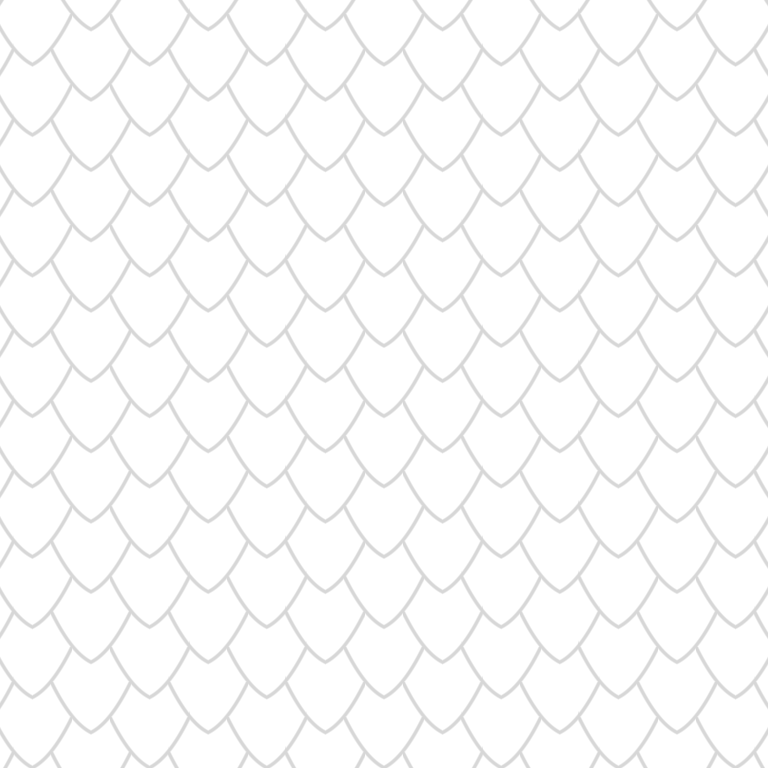
This pattern is drawn by a Shadertoy shader. Its source:

```glsl
const vec2 PITCH = vec2(0.0763, 0.09155); // column spacing, scale height

// Distance to the pointed lower edges of one column of scales, tip at the origin
float scaleEdge(vec2 p) {
    float x = abs(p.x);
    float curve = x * (0.5 + 15.0 * x);
    float slope = 0.5 + 30.0 * x;
    float dy = mod(p.y - curve + 0.5 * PITCH.y, PITCH.y) - 0.5 * PITCH.y;
    // Beyond this reach the edge is hidden under the neighbouring scale
    return x < 0.0521 ? abs(dy) / sqrt(1.0 + slope * slope) : 1.0;
}

void mainImage(out vec4 fragColor, in vec2 fragCoord) {
    vec2 uv = fragCoord / iResolution.xy;
    vec2 p = uv - vec2(0.5, 0.916);
    float nearest = round(p.x / PITCH.x);

    // Alternate columns are staggered by half a scale
    float d = 1.0;
    for (int i = -1; i <= 1; i++) {
        float column = nearest + float(i);
        vec2 tip = PITCH * vec2(column, 0.5 * mod(column, 2.0));
        d = min(d, scaleEdge(p - tip));
    }

    // Soft grey outline on white
    float soft = max(0.0013, 0.7 / iResolution.y);
    float line = 1.0 - smoothstep(0.0023 - soft, 0.0023 + soft, d);
    fragColor = vec4(mix(vec3(1.0), vec3(0.845), line), 1.0);
}
```
